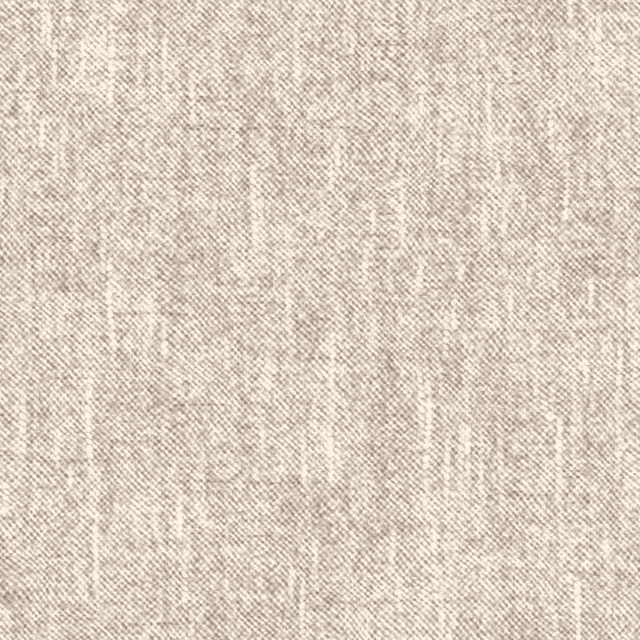
Write a Shadertoy shader that draws this texture.

```glsl
// Natural linen: a fine plain weave of cream warp and grey-brown weft.
// A scalar tone is summed from weave, yarn streaks, slubs and fibre noise,
// then mapped through a two-colour ramp and supersampled.
#define THREADS 186.0
#define WEAVE_CONTRAST 0.33
#define YARN_VARIATION 0.24
#define FIBRE_NOISE 0.46
#define SLUB_START 0.77
#define BASE_TONE 0.60
#define TONE_GAIN 1.27
#define DARK_FLAX vec3(0.65, 0.58, 0.52)
#define PALE_FLAX vec3(0.98, 0.94, 0.89)
#define SAMPLES 3

const float PI = 3.14159;

float hash(vec2 p) {
    vec3 q = fract(vec3(p.xyx) * 0.1031);
    q += dot(q, q.yzx + 33.33);
    return fract((q.x + q.y) * q.z);
}

float noise(vec2 p) {
    vec2 cell = floor(p), f = fract(p);
    f = f * f * (3.0 - 2.0 * f);
    float low = mix(hash(cell), hash(cell + vec2(1, 0)), f.x);
    float high = mix(hash(cell + vec2(0, 1)), hash(cell + vec2(1, 1)), f.x);
    return mix(low, high, f.y);
}

// Checker of crossings, with the falling diagonal stronger than the rising one
float weave(vec2 p) {
    float rising = cos(PI * (p.x - p.y));
    float falling = cos(PI * (p.x + p.y));
    return 0.31 * rising - 0.73 * falling;
}

// Thick warp yarn: returns round bead coverage in x and yarn swelling in y
vec2 slub(vec2 p, vec2 uv) {
    float column = floor(p.x * 0.5);
    float swelling = noise(vec2(column * 7.0 + 300.0, uv.y * 11.0 + hash(vec2(column, 5.0))));
    float amount = smoothstep(SLUB_START, 0.98, swelling);
    float step_y = p.y * 0.5 + 0.5 * mod(column, 2.0);
    float size = hash(vec2(column + 17.0, floor(step_y)));
    vec2 local = 2.0 * (fract(vec2(p.x * 0.5, step_y)) - 0.5);
    local.x += 0.3 * (size - 0.5);
    float radius = 0.72 + 0.4 * size;
    float bead = 1.0 - smoothstep(radius - 0.35, radius + 0.1, length(local));
    return vec2(bead * amount * (0.55 + 0.45 * size), amount * (1.0 - local.x * local.x));
}

float clothTone(vec2 uv) {
    // Gentle wander of the yarns
    vec2 p = uv * THREADS;
    p += 1.6 * vec2(noise(p * vec2(0.11, 0.06)), noise(p * vec2(0.05, 0.11) + 70.0));

    // Yarn colour: warp streaks run up, weft streaks run across
    float warp = noise(vec2(p.x * 0.55, uv.y * 9.0) + 40.0) - 0.5;
    float weft = noise(vec2(uv.x * 10.0, p.y * 0.6) + 90.0) - 0.5;
    float patchTone = noise(uv * vec2(13.0, 10.0) + 20.0) - 0.5;
    float tone = BASE_TONE + YARN_VARIATION * (0.8 * warp + 0.55 * weft + 0.5 * patchTone);

    // Crossings of uneven strength and per-crossing tone
    float strength = 0.6 + 0.8 * noise(p * 0.45 + 11.0);
    tone += WEAVE_CONTRAST * strength * weave(p);
    tone += FIBRE_NOISE * (noise(p * 0.95 + 130.0) - 0.5);
    tone += FIBRE_NOISE * (noise(p * 2.1 + 210.0) - 0.5);

    // Sparse dark weft threads, broken where the warp covers them
    float row = floor(p.y);
    float darkYarn = smoothstep(0.87, 1.0, noise(vec2(uv.x * 10.0, row * 5.0 + 400.0)));
    float broken = 0.4 + 0.6 * noise(vec2(p.x * 0.6, row + 60.0));
    tone -= 0.3 * darkYarn * broken * sin(PI * fract(p.y));

    // Slub beads sit on the cloth
    vec2 knot = slub(p, uv);
    return mix(tone + 0.08 * knot.y, 1.0, 0.85 * knot.x);
}

void mainImage(out vec4 fragColor, in vec2 fragCoord) {
    // Average a small grid of samples inside each pixel
    float tone = 0.0;
    for (int j = 0; j < SAMPLES; j++) {
        for (int i = 0; i < SAMPLES; i++) {
            vec2 offset = (vec2(i, j) + 0.5) / float(SAMPLES) - 0.5;
            tone += clothTone((fragCoord + offset) / iResolution.y);
        }
    }
    tone /= float(SAMPLES * SAMPLES);

    // Stretch restores the crispness lost by averaging
    tone = clamp(0.63 + TONE_GAIN * (tone - 0.6), -0.2, 1.04);
    fragColor = vec4(mix(DARK_FLAX, PALE_FLAX, tone), 1.0);
}
```
